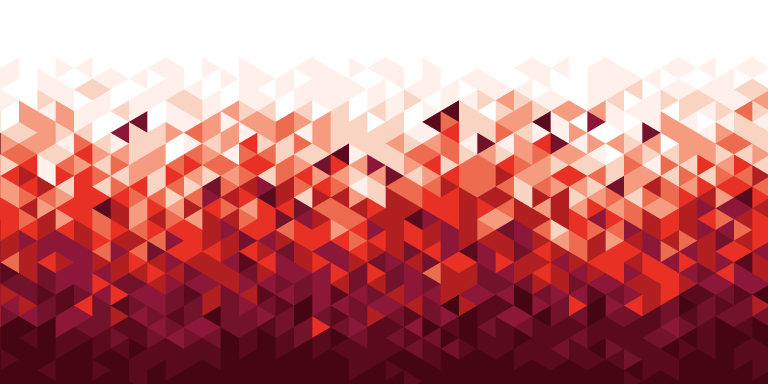
Write a Shadertoy shader that draws this background.

```glsl
const vec3 PALETTE[11] = vec3[11](
    vec3(1.0), vec3(1.0, 0.94, 0.92), vec3(0.98, 0.83, 0.76),
    vec3(0.96, 0.61, 0.50), vec3(0.93, 0.42, 0.31), vec3(0.91, 0.19, 0.14),
    vec3(0.70, 0.12, 0.13), vec3(0.55, 0.09, 0.22), vec3(0.45, 0.07, 0.17),
    vec3(0.35, 0.04, 0.11), vec3(0.27, 0.02, 0.07));

float hash(vec3 p) {
    return fract(sin(dot(p, vec3(127.1, 311.7, 74.7))) * 43758.5453);
}

vec3 triangleColor(vec2 p) {
    // Triangular lattice with vertical edges: three families of lines
    float u = (p.x - 0.0015) / 0.04774;
    float v = (p.y - 0.6544) / 0.05625;
    vec3 id = floor(vec3(u, v + 0.5 * u, v - 0.5 * u));

    // Centre of the triangle, as depth below the top edge
    float depth = 1.0 - (0.6544 + 0.05625 * 0.5 * (id.y + id.z + 1.0));
    float centerX = (id.x + 0.5) * 0.04774;

    // Tone falls from white to dark, with a gentle wave and scatter
    float scatter = hash(id) + hash(id + 17.3) - 1.0;
    float spread = 2.8 * smoothstep(0.13, 0.32, depth)
                 * (1.0 - 0.6 * smoothstep(0.78, 0.95, depth));
    float wave = 0.35 * cos(10.47 * (centerX - 0.1)) * smoothstep(0.15, 0.3, depth);
    float tone = 12.6 * (depth - 0.18) + wave + spread * scatter;

    // Faint first triangles along the ragged upper rim
    if (depth > 0.17 && depth < 0.27 && hash(id + 5.1) > 0.5) tone = max(tone, 0.7);

    // Rare accents: dark among the light, bright among the dark
    float accent = hash(id + 41.7);
    if (accent > 0.955 && depth > 0.21 && depth < 0.62) tone = 7.0 + 2.0 * hash(id + 63.9);
    if (accent > 0.96 && depth > 0.66 && depth < 0.87) tone = 5.0;

    return PALETTE[int(clamp(floor(tone + 0.5), 0.0, 10.0))];
}

void mainImage(out vec4 fragColor, in vec2 fragCoord) {
    // Average a 3 by 3 grid of samples for smooth edges
    vec3 color = vec3(0.0);
    for (int i = 0; i < 9; i++) {
        vec2 offset = (vec2(i % 3, i / 3) - 1.0) / 3.0;
        color += triangleColor((fragCoord + offset) / iResolution.y);
    }
    fragColor = vec4(color / 9.0, 1.0);
}
```
